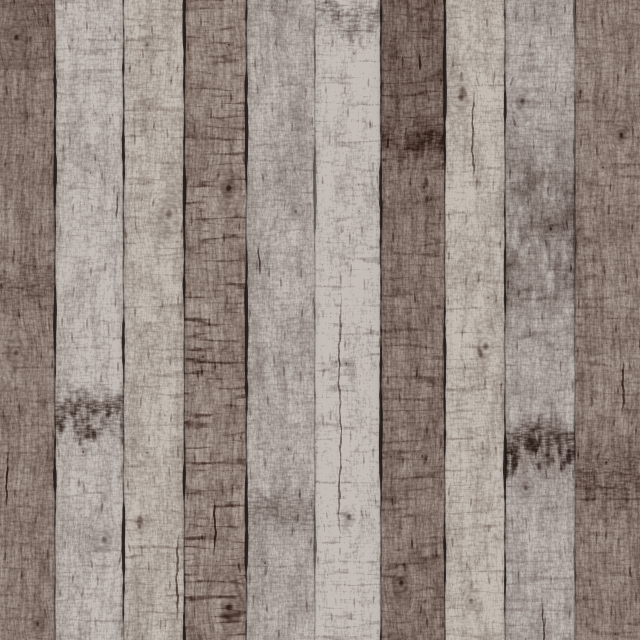
Reproduce this texture procedurally as a Shadertoy shader.

```glsl
// Ten weathered vertical planks, pale grey and brown, with saw marks, knots, stains and cracks.

const float seams[11] = float[11](0.0, .086, .193, .288, .385, .492, .595, .695, .789, .898, 1.0);
const float plankTone[10] = float[10](.56, .92, .88, .57, .83, 1.0, .50, .92, .82, .56);
const float stainHeight[10] = float[10](.57, .37, .1, .45, .22, .99, .79, .6, .31, .26);
const float stainDepth[10] = float[10](.16, .6, .0, .1, .2, .35, .25, .0, .55, .22);

float hash(vec2 p) {
    return fract(sin(dot(p, vec2(127.1, 311.7))) * 4375.85);
}

// Distance to the nearest scattered point, about 0 to 1
float cells(vec2 p) {
    vec2 base = floor(p);
    float nearest = 2.0;
    for (int y = -1; y <= 1; y++)
    for (int x = -1; x <= 1; x++) {
        vec2 cell = base + vec2(x, y);
        vec2 point = cell + vec2(hash(cell), hash(cell + 41.3));
        nearest = min(nearest, length(point - p));
    }
    return nearest;
}

// Soft patches from two cellular layers, centred on zero
float patches(vec2 p) {
    return .95 - cells(p) - .9 * cells(p * 2.3 + 7.7);
}

void mainImage(out vec4 fragColor, in vec2 fragCoord) {
    vec2 p = fragCoord / iResolution.xy;
    float pixel = 1.0 / iResolution.y;

    // Find the plank under this point
    int plank = 0;
    for (int i = 1; i < 10; i++) if (p.x > seams[i]) plank = i;
    float id = float(plank);
    float left = seams[plank], right = seams[plank + 1];
    float brown = plank % 3 == 0 ? 1.0 : 0.0;
    vec2 shift = vec2(id * 3.7, id * 8.3);

    // Knots darken the wood and push the grain aside
    vec2 grain = p;
    float knot = 0.0;
    for (int k = 0; k < 4; k++) {
        vec2 seed = vec2(id + 2.0, float(k) + 5.0);
        vec2 centre = vec2(mix(left, right, .2 + .6 * hash(seed)),
                           (float(k) + hash(seed + 9.0)) / 4.0);
        float size = mix(.003, .013, pow(hash(seed + 17.0), 2.0));
        vec2 offset = (p - centre) * vec2(1.0, .75);
        float r = length(offset) / size;
        grain.x -= offset.x * .8 * exp(-r * r * .12);
        float rings = .7 + .3 * sin(r * 8.0 + 2.0 * sin(offset.y / size));
        knot += .2 * rings * exp(-r * r * .45) + .35 * exp(-r * r * 7.0);
    }
    grain.x += .003 * sin(grain.y * 13.0 + id * 2.0) + .001 * sin(grain.y * 37.0 + id);

    // Broad weathering, vertical fibres, straight saw cuts and pits
    float broad = patches(p * vec2(13.0, 5.0) + shift);
    float smudge = patches(p * vec2(32.0, 22.0) + shift);
    float streak = patches(grain * vec2(55.0, 5.0) + shift);
    float fibre = cells(grain * vec2(190.0, 18.0) + shift);
    float fineFibre = cells(grain * vec2(280.0, 110.0) + shift);
    float saw = cells(vec2(p.x * 16.0, p.y * 120.0) + shift);
    float fineSaw = cells(p * vec2(75.0, 260.0) + shift);
    float pit = 1.0 - smoothstep(.04, .17, cells(p * vec2(110.0, 80.0) + shift));
    float nick = 1.0 - smoothstep(.03, .1, cells(grain * vec2(42.0, 9.0) + shift));

    float sawDepth = plank == 3 ? .3 : mix(.08, .18, hash(vec2(id, 3.0)));
    sawDepth *= clamp(.9 + 1.6 * smudge + broad, 0.1, 1.8);
    float tone = plankTone[plank];
    tone += broad * mix(.13, .08, brown) + smudge * .10 + streak * .10;
    tone += (.5 - fibre) * mix(.13, .24, brown) + (.5 - fineFibre) * .22;
    tone -= sawDepth * (smoothstep(.5, .9, saw) - .15) + (fineSaw - .5) * .19;
    tone -= .14 * pit + .28 * nick + knot;

    // Ragged smoky bands, a worn stretch and darker boards beyond butt joints
    float band = (p.y - stainHeight[plank] + .03 * broad + .035 * smudge + .02 * streak) / .03;
    float ragged = clamp(.8 + 1.0 * streak + 1.1 * smudge - .8 * (.5 - fineSaw), .1, 1.6);
    tone -= stainDepth[plank] * exp(-band * band) * ragged;
    if (plank == 8) {
        float worn = smoothstep(.42, .57, p.y) * (1.0 - smoothstep(.68, .83, p.y));
        tone -= worn * (.2 + .3 * streak - .2 * smudge);
    }
    float joint = plank == 0 ? .892 : plank == 6 ? .765 : 2.0;
    tone -= .13 * smoothstep(-.003, .003, p.y - joint);

    // One thin jagged split on some planks, longest on the palest one
    float reach = plank == 5 ? .23 : .09 * hash(vec2(id, 12.0));
    float middle = plank == 5 ? .35 : hash(vec2(id, 23.0));
    float splitX = mix(left, right, plank == 5 ? .38 : .1 + .8 * hash(vec2(id, 31.0)));
    splitX += .0015 * sin(p.y * 29.0 + id) + .0008 * sin(p.y * 121.0) + .0004 * sin(p.y * 310.0);
    float taper = 1.0 - smoothstep(.5, 1.0, abs(p.y - middle) / reach);
    float splitWidth = .0009 * taper * cells(vec2(id, p.y * 40.0));
    float split = 1.0 - smoothstep(splitWidth, splitWidth + 1.2 * pixel, abs(p.x - splitX));
    tone -= .6 * split * taper;

    // Pale timber fades through warm mid tones to dark brown
    tone = clamp(tone, 0.0, 1.13);
    vec3 colour = mix(vec3(.18, .13, .11), vec3(.70, .67, .65), tone);
    colour -= vec3(0.0, .045, .06) * tone * max(1.0 - tone, 0.0);
    colour += brown * vec3(.012, -.004, -.014);
    if (plank == 2 || plank == 7) colour += vec3(.004, -.002, -.013);

    // Thin seams that open and nearly close along their length
    int seam = p.x - left < right - p.x ? plank : plank + 1;
    float seamId = float(seam);
    float along = cells(vec2(seamId * 5.3, p.y * 7.0)) + .4 * cells(vec2(seamId * 2.7, p.y * 45.0));
    float edge = abs(p.x - seams[seam] - .0004 * sin(p.y * 60.0 + seamId));
    float opening = .0002 + .0016 * smoothstep(.6, 1.1, along);
    float depth = mix(.35, .9, smoothstep(.3, .8, along));
    if (seam == 0 || seam == 10) depth = 0.0;
    if (seam == 5 || seam == 9) depth *= .55;
    float gap = 1.0 - smoothstep(opening, opening + 1.3 * pixel, edge);
    colour *= 1.0 - .2 * depth * exp(-edge / .003);
    colour = mix(colour, vec3(.12, .09, .08), depth * gap);

    fragColor = vec4(clamp(colour, 0.0, 1.0), 1.0);
}
```
